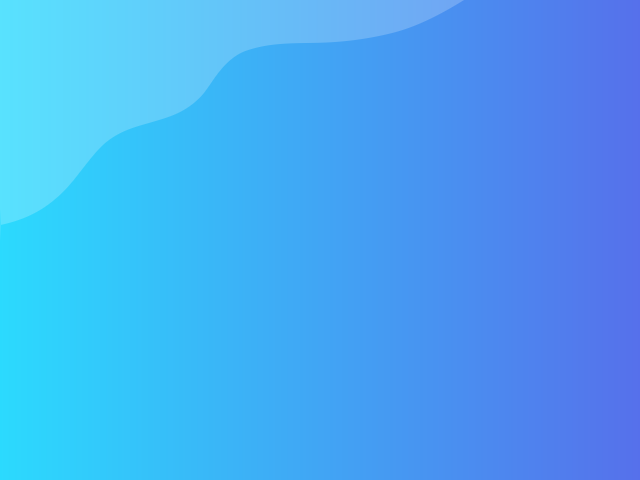
Write a WebGL 2 fragment shader that draws this background.

```glsl
#version 300 es
precision highp float;

uniform vec2 u_resolution;
out vec4 outColor;

const vec3 CYAN = vec3(0.17, 0.855, 0.995);
const vec3 INDIGO = vec3(0.337, 0.44, 0.92);
const vec3 WHITE = vec3(1.0);
const float VEIL_OPACITY = 0.21;

// Wave knots: position, height, slope
const int KNOTS = 10;
const vec3 WAVE[KNOTS] = vec3[KNOTS](
    vec3(0.0, 0.531, 0.29), vec3(0.117, 0.628, 1.67),
    vec3(0.169, 0.707, 1.0), vec3(0.241, 0.747, 0.40),
    vec3(0.3125, 0.797, 1.33), vec3(0.336, 0.839, 1.87),
    vec3(0.384, 0.894, 0.47), vec3(0.501, 0.911, 0.04),
    vec3(0.612, 0.931, 0.33), vec3(0.725, 1.0, 0.83)
);

// Cubic Hermite curve between two knots
float hermite(vec3 a, vec3 b, float x) {
    float span = b.x - a.x;
    float t = (x - a.x) / span;
    float s = 1.0 - t;
    float ends = a.y * s * s * (1.0 + 2.0 * t) + b.y * t * t * (3.0 - 2.0 * t);
    float bend = span * t * s * (a.z * s - b.z * t);
    return ends + bend;
}

// Height of the wave, continued as a straight line past the last knot
float waveHeight(float x) {
    vec3 last = WAVE[KNOTS - 1];
    float height = last.y + last.z * (x - last.x);
    for (int i = 0; i < KNOTS - 1; i++) {
        if (x >= WAVE[i].x && x < WAVE[i + 1].x) {
            height = hermite(WAVE[i], WAVE[i + 1], x);
        }
    }
    return height;
}

// Antialiased coverage of the area above the wave
float veilMask(vec2 uv, vec2 pixel) {
    float slope = (waveHeight(uv.x + pixel.x) - waveHeight(uv.x - pixel.x)) * 0.5;
    float edge = length(vec2(slope, pixel.y));
    return clamp((uv.y - waveHeight(uv.x)) / edge + 0.5, 0.0, 1.0);
}

void main() {
    vec2 uv = gl_FragCoord.xy / u_resolution;
    vec3 color = mix(CYAN, INDIGO, uv.x);

    // Pale veil over the upper left
    float veil = veilMask(uv, 1.0 / u_resolution);
    color = mix(color, WHITE, VEIL_OPACITY * veil);

    outColor = vec4(color, 1.0);
}
```
